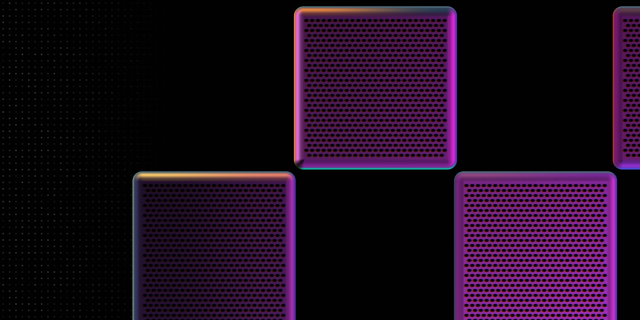
Write a WebGL 1 fragment shader that draws this background.

```glsl
precision highp float;
// Staggered dark tiles with perforated purple faces and iridescent bevels.
// Each tile is a rounded box: its bevel blends four side colours by normal,
// its face is a staggered grid of flat oval holes with a slight colour split.

uniform vec2 u_resolution;

// Layout, in units of canvas height
const vec2 FIRST_CENTER = vec2(0.669, 0.2096);
const float COLUMN_STEP = 0.5065;
const float COLUMN_DRIFT = 0.0021;
const float ROW_STEP = 0.5157;
const float HALF_SIZE = 0.255;
const float CORNER = 0.030;
const float BEVEL = 0.034;

// Perforation
const vec2 HOLE_PITCH = vec2(0.0180, 0.0156);
const vec2 HOLE_AREA = vec2(0.222, 0.218);
const vec2 HOLE_RADIUS = vec2(0.0066, 0.0046);
const vec2 RED_SHIFT = vec2(0.0009, 0.0004);
const vec2 BLUE_SHIFT = vec2(-0.0014, -0.0008);
const float BLUE_SPREAD = 1.12;

// Backdrop
const vec3 BACKDROP = vec3(0.004);
const vec3 DOT_COLOR = vec3(0.25, 0.26, 0.26);
const float DOT_PITCH = 0.0200;
const float DOT_RADIUS = 0.0022;
const float DOT_REACH = 0.62;

// Thin outer fringes shared by all tiles
const vec3 FRINGE_TOP = vec3(0.32, 0.46, 0.52);
const vec3 FRINGE_RIGHT = vec3(0.32, 0.20, 0.72);

struct Look {
  vec3 faceLeft, faceRight;   // face gradient
  vec3 topLeft, topRight;     // top glow gradient
  vec3 left, right, bottom;   // side glows
  vec3 fringeLeft, fringeBottom;
  float cornerShade;          // darkness of the lower left corner
};

Look tileLook(float i) {
  if (i < 0.5) return Look(
    vec3(0.14, 0.06, 0.18), vec3(0.28, 0.10, 0.33),
    vec3(0.96, 0.78, 0.42), vec3(0.90, 0.50, 0.42),
    vec3(0.20, 0.20, 0.36), vec3(0.64, 0.18, 0.68), vec3(0.40, 0.10, 0.45),
    vec3(0.46, 0.58, 0.52), vec3(0.05, 0.60, 0.60), 0.0);
  if (i < 1.5) return Look(
    vec3(0.30, 0.10, 0.33), vec3(0.36, 0.11, 0.40),
    vec3(0.90, 0.52, 0.26), vec3(0.14, 0.24, 0.32),
    vec3(0.88, 0.42, 0.84), vec3(0.84, 0.16, 0.84), vec3(0.50, 0.13, 0.58),
    vec3(0.92, 0.54, 0.24), vec3(0.04, 0.82, 0.70), 3.2);
  if (i < 2.5) return Look(
    vec3(0.52, 0.16, 0.58), vec3(0.58, 0.17, 0.66),
    vec3(0.56, 0.28, 0.50), vec3(0.46, 0.16, 0.58),
    vec3(0.46, 0.14, 0.48), vec3(0.76, 0.20, 0.80), vec3(0.50, 0.14, 0.58),
    vec3(0.22, 0.26, 0.36), vec3(0.10, 0.40, 0.70), 0.0);
  return Look(
    vec3(0.36, 0.10, 0.39), vec3(0.42, 0.12, 0.46),
    vec3(0.36, 0.24, 0.28), vec3(0.14, 0.28, 0.34),
    vec3(0.46, 0.09, 0.44), vec3(0.72, 0.14, 0.76), vec3(0.56, 0.18, 0.80),
    vec3(0.66, 0.24, 0.20), vec3(0.28, 0.34, 0.92), 0.8);
}

float hash(vec2 p) {
  return fract(sin(dot(p, vec2(127.1, 311.7))) * 43758.5453);
}

float bell(float x, float center, float width) {
  float q = (x - center) / width;
  return exp(-q * q);
}

float disc(float dist, float radius, float aa) {
  return 1.0 - smoothstep(radius - aa, radius + aa, dist);
}

float roundBox(vec2 p, float halfSize, float radius) {
  vec2 q = abs(p) - halfSize + radius;
  return length(max(q, 0.0)) + min(max(q.x, q.y), 0.0) - radius;
}

// Staggered rows of whole oval holes inside the face
float holes(vec2 p, float spread, float aa) {
  float row = floor(p.y / HOLE_PITCH.y);
  float stagger = 0.5 * mod(row, 2.0);
  float column = floor(p.x / HOLE_PITCH.x - stagger);
  vec2 center = (vec2(column + stagger, row) + 0.5) * HOLE_PITCH;
  vec2 inside = step(abs(center), HOLE_AREA);
  float dist = length((p - center) / HOLE_RADIUS) * HOLE_RADIUS.y;
  return inside.x * inside.y * disc(dist, HOLE_RADIUS.y * spread, aa);
}

vec3 tileColor(vec2 p, float depth, Look look, float aa) {
  vec2 uv = clamp(p / HALF_SIZE * 0.5 + 0.5, 0.0, 1.0);

  // Perforated face
  vec3 face = mix(look.faceLeft, look.faceRight, smoothstep(0.2, 1.0, uv.x));
  face *= 1.12 - 0.24 * uv.y;
  vec3 open = vec3(holes(p - RED_SHIFT, 1.0, aa), holes(p, 1.0, aa),
                   holes(p - BLUE_SHIFT, BLUE_SPREAD, aa));
  vec3 color = face * (1.0 - 0.94 * open);

  // Side weights from the bevel normal; they sum to one
  vec2 n = max(abs(p) - HALF_SIZE + BEVEL, 0.0) * sign(p);
  n /= max(length(n), 0.0001);
  vec2 high = max(n, 0.0) * max(n, 0.0);
  vec2 low = min(n, 0.0) * min(n, 0.0);

  vec3 top = mix(look.topLeft, look.topRight, smoothstep(0.05, 0.95, uv.x));
  vec3 glow = top * high.y + look.left * low.x
            + look.right * high.x + look.bottom * low.y;
  vec3 fringe = FRINGE_TOP * high.y + look.fringeLeft * low.x
              + FRINGE_RIGHT * high.x + look.fringeBottom * low.y;

  // Bevel: dim band, bright glow, thin fringe
  vec3 rim = mix(face * 0.8, glow * 0.68, 0.3 + 0.5 * (high.x + low.y));
  rim = mix(rim, glow, bell(depth, 0.011, 0.0085));
  rim = mix(rim, fringe, bell(depth, 0.001, 0.0045));
  rim *= 1.0 - look.cornerShade * low.x * low.y;
  return mix(rim, color, smoothstep(BEVEL - 0.008, BEVEL, depth));
}

vec3 backdrop(vec2 p, float aa) {
  vec2 cell = floor(p / DOT_PITCH);
  float dist = length(p - (cell + 0.5) * DOT_PITCH);
  float fade = 1.0 - smoothstep(0.05, DOT_REACH, p.x);
  float strength = fade * mix(0.25, 1.0, hash(cell));
  return BACKDROP + DOT_COLOR * strength * disc(dist, DOT_RADIUS, aa);
}

void main() {
  vec2 p = gl_FragCoord.xy / u_resolution.y;
  float aa = 0.75 / u_resolution.y;
  vec3 color = backdrop(p, aa);
  for (int k = 0; k < 4; k++) {
    float i = float(k);
    vec2 offset = vec2(i * (COLUMN_STEP - COLUMN_DRIFT * i), mod(i, 2.0) * ROW_STEP);
    vec2 local = p - FIRST_CENTER - offset;
    float d = roundBox(local, HALF_SIZE, CORNER);
    if (d < aa) {
      vec3 tile = tileColor(local, -d, tileLook(i), aa);
      color = mix(color, tile, 1.0 - smoothstep(-aa, aa, d));
    }
  }
  gl_FragColor = vec4(color, 1.0);
}
```
